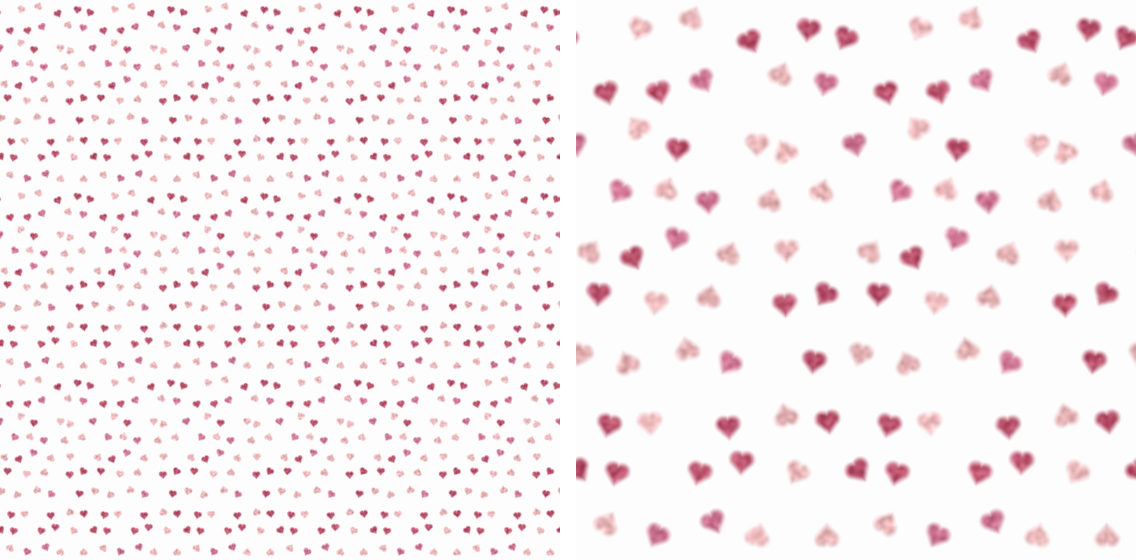
Left: the whole. Right: its middle third, enlarged.
Give the GLSL for this pattern, as a Shadertoy shader.

```glsl
// Small tossed hearts in blush, orchid and rose on a white ground.
// A staggered, jittered grid that repeats in blocks places the hearts; each is
// a rotated distance function with soft edges and a faint noise mottling.

#define GRID 30.0               // heart cells across the canvas
#define BLOCK vec2(5.0, 10.0)   // cells after which the layout repeats
#define JITTER 0.56             // spread of positions inside a cell
#define HEART_SIZE 0.0112       // heart scale in canvas units
#define EDGE_SOFT 0.0023        // half width of the soft edge
#define TILT 1.3                // full range of random tilt, radians
#define MOTTLE 0.20             // strength of the speckle
#define MOTTLE_FREQ 230.0       // speckles across the canvas

const vec3 GROUND = vec3(0.995, 0.993, 0.993);
const vec3 BLUSH  = vec3(0.905, 0.705, 0.715);
const vec3 ORCHID = vec3(0.800, 0.455, 0.570);
const vec3 ROSE   = vec3(0.725, 0.320, 0.420);

vec3 hash3(vec2 p) {
    vec3 q = fract(vec3(p.xyx) * vec3(0.1031, 0.1030, 0.0973));
    q += dot(q, q.yxz + 33.33);
    return fract((q.xxy + q.yzz) * q.zyx);
}

// Gradient noise, roughly -0.7 to 0.7
float corner(vec2 cell, vec2 offset) {
    return dot(hash3(cell).xy * 2.0 - 1.0, offset);
}

float gradientNoise(vec2 p) {
    vec2 i = floor(p), f = p - i;
    vec2 u = f * f * f * (f * (f * 6.0 - 15.0) + 10.0);
    vec2 e = vec2(1.0, 0.0);
    float low  = mix(corner(i, f), corner(i + e, f - e), u.x);
    float high = mix(corner(i + e.yx, f - e.yx), corner(i + 1.0, f - 1.0), u.x);
    return mix(low, high, u.y);
}

// Signed distance to a heart, tip at the origin and lobes toward +y
float heartDistance(vec2 p) {
    p.x = abs(p.x);
    if (p.x + p.y > 1.0) return length(p - vec2(0.25, 0.75)) - 0.35355;
    vec2 toNotch = p - vec2(0.0, 1.0);
    vec2 toSide = p - 0.5 * max(p.x + p.y, 0.0);
    return sqrt(min(dot(toNotch, toNotch), dot(toSide, toSide))) * sign(p.x - p.y);
}

vec2 rotate(vec2 p, float angle) {
    float c = cos(angle), s = sin(angle);
    return vec2(c * p.x - s * p.y, s * p.x + c * p.y);
}

void mainImage(out vec4 fragColor, in vec2 fragCoord) {
    vec2 uv = fragCoord / iResolution.y;
    vec2 grid = uv * GRID;
    float soft = max(EDGE_SOFT, 0.75 / iResolution.y);
    float speckle = MOTTLE * gradientNoise(uv * MOTTLE_FREQ);
    vec3 color = GROUND;

    for (int j = -1; j <= 1; j++) {
        // Odd rows shift by half a cell
        float row = floor(grid.y) + float(j);
        float shift = 0.5 * mod(row, 2.0);
        for (int i = -1; i <= 1; i++) {
            vec2 cell = vec2(floor(grid.x - shift) + float(i), row);
            vec2 id = mod(cell, BLOCK);
            vec3 place = hash3(id + 17.0);
            vec3 kind = hash3(id + 71.0);

            // Pick the ink; about half of the pale hearts stand on their lobes
            bool pale = kind.x < 0.52;
            vec3 ink = pale ? BLUSH : (kind.x < 0.66 ? ORCHID : ROSE);
            ink += (kind.z - 0.5) * 0.06;
            float angle = (place.z - 0.5) * TILT;
            if (pale && kind.y < 0.55) angle += 3.14159;

            // Soft coverage of this heart
            vec2 center = cell + vec2(shift, 0.0) + 0.5 + (place.xy - 0.5) * JITTER;
            vec2 local = rotate((grid - center) / GRID, angle) / HEART_SIZE;
            float d = heartDistance(local + vec2(0.0, 0.55)) * HEART_SIZE;
            float cover = 1.0 - smoothstep(-soft, soft, d);
            color = mix(color, ink + speckle, cover);
        }
    }
    fragColor = vec4(clamp(color, 0.0, 1.0), 1.0);
}
```
